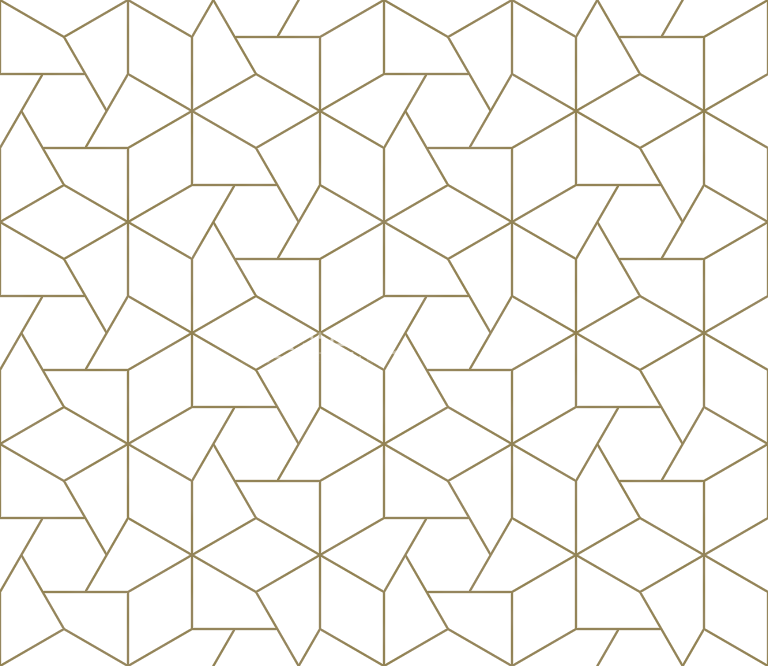
This pattern is drawn by a WebGL 1 fragment shader. Its source:

```glsl
precision highp float;
// Thin bronze lattice of six-pointed stars with pinwheel hexagons, on white.

uniform vec2 u_resolution;

const float SQRT3 = 1.7320508;
const vec2 REPEATS = vec2(2.0, 3.0);
const vec2 CELL = vec2(SQRT3, 1.0);      // two stars per cell, spacing 1
const float HALF_LINE = 0.0053;
const vec3 PAPER = vec3(1.0);
const vec3 BRONZE = vec3(0.57, 0.51, 0.32);
const vec3 BRONZE_DULL = vec3(0.59, 0.53, 0.38);

float hash(vec2 p) {
    vec3 q = fract(vec3(p.xyx) * 0.1031);
    q += dot(q, q.yzx + 33.33);
    return fract((q.x + q.y) * q.z);
}

// Value noise that wraps after a whole number of steps.
float wrapNoise(vec2 uv, vec2 steps) {
    vec2 p = uv * steps;
    vec2 i = floor(p);
    vec2 f = smoothstep(0.0, 1.0, p - i);
    vec2 lo = mod(i, steps);
    vec2 hi = mod(i + 1.0, steps);
    float bottom = mix(hash(lo), hash(vec2(hi.x, lo.y)), f.x);
    float top = mix(hash(vec2(lo.x, hi.y)), hash(hi), f.x);
    return mix(bottom, top, f.y);
}

float segmentDistance(vec2 p, vec2 a, vec2 b) {
    vec2 ab = b - a;
    float t = clamp(dot(p - a, ab) / dot(ab, ab), 0.0, 1.0);
    return length(p - a - ab * t);
}

// Offset from the nearest centre of the triangular lattice.
vec2 nearestCentre(vec2 p) {
    vec2 a = mod(p + 0.5 * CELL, CELL) - 0.5 * CELL;
    vec2 b = mod(p, CELL) - 0.5 * CELL;
    return dot(a, a) < dot(b, b) ? a : b;
}

// One star: an outline notch and a pinwheel arm, turned six times.
float starDistance(vec2 p) {
    vec2 notch = vec2(0.0, 1.0 / 3.0);
    vec2 tip = vec2(0.5 / SQRT3, 0.5);
    vec2 armEnd = vec2(1.0 / (3.0 * SQRT3), 0.0);
    mat2 sixthTurn = mat2(0.5, 0.5 * SQRT3, -0.5 * SQRT3, 0.5);
    float d = 1.0;
    for (int i = 0; i < 6; i++) {
        d = min(d, segmentDistance(vec2(abs(p.x), p.y), notch, tip));
        d = min(d, segmentDistance(p, notch, armEnd));
        p = sixthTurn * p;
    }
    return d;
}

// Small pale nicks, limited to one soft patch.
float wearAmount(vec2 uv) {
    vec2 fromPatch = (uv - vec2(0.42, 0.475)) / vec2(0.15, 0.035);
    float patchMask = 1.0 - smoothstep(0.4, 1.0, length(fromPatch));
    float nicks = smoothstep(0.6, 0.85, wrapNoise(uv, vec2(192.0, 166.0)));
    return 0.6 * patchMask * nicks;
}

void main() {
    vec2 uv = gl_FragCoord.xy / u_resolution;
    vec2 p = uv * REPEATS * CELL;
    float pixel = REPEATS.y / u_resolution.y;

    // Lines
    vec2 firstCentre = vec2(SQRT3 / 6.0, 0.5);
    float d = starDistance(nearestCentre(p - firstCentre));
    float line = clamp((HALF_LINE - d) / pixel + 0.5, 0.0, 1.0);

    // Tint and wear
    vec3 ink = mix(BRONZE, BRONZE_DULL, wrapNoise(uv, vec2(48.0, 42.0)));
    line *= 1.0 - wearAmount(uv);

    gl_FragColor = vec4(mix(PAPER, ink, line), 1.0);
}
```
